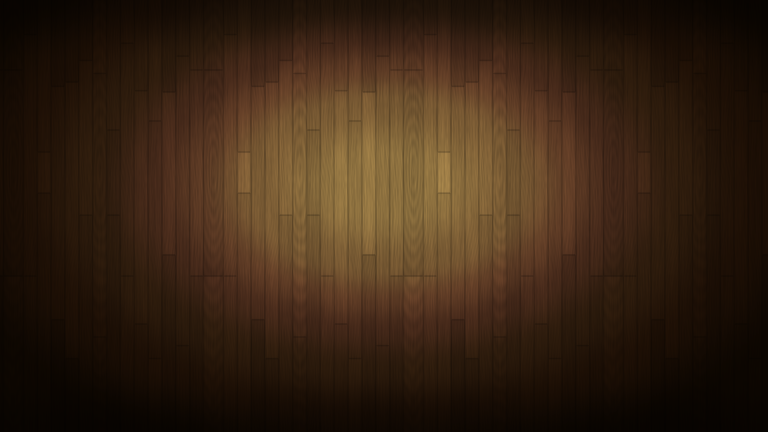
Write a Shadertoy shader that draws this texture.

```glsl
// Dark parquet of upright wooden planks lit by a soft golden oval glow.

// Lengths are in canvas heights, measured from the canvas centre.
const vec2  GLOW_CENTRE  = vec2(0.002, 0.072);
const float GLOW_SQUASH  = 1.6;      // vertical falloff relative to horizontal
const float TILE_WIDTH   = 0.463;    // the floor pattern repeats sideways
const float TILE_START   = -0.2755;
const float PLANK_WIDTH  = 0.03206;
const float WIDE_EXTRA   = 0.0141;   // added width of the one broad plank
const float WIDE_INDEX   = 10.0;
const float KNOT_HEIGHT  = 0.106;
const float SEAM_SHADE   = 0.20;
const float GRAIN_AMOUNT = 0.16;
const int   PLANK_COUNT  = 14;

// Lower and upper butt joint of each plank in the tile.
const vec2 JOINTS[PLANK_COUNT] = vec2[](
    vec2(-0.33, 0.31), vec2(0.002, 0.36), vec2(-0.28, 0.33), vec2(0.002, 0.199),
    vec2(-0.139, 0.40), vec2(-0.25, 0.29), vec2(-0.33, 0.22), vec2(-0.09, 0.287),
    vec2(-0.30, 0.37), vec2(-0.139, 0.338), vec2(-0.139, 0.338), vec2(-0.139, 0.42),
    vec2(0.053, 0.148), vec2(-0.24, 0.30));

// Brightness of the board between those joints.
const float TONES[PLANK_COUNT] = float[](
    1.03, 1.04, 1.0, 0.93, 0.98, 1.03, 0.97, 1.04, 0.96, 0.97, 0.92, 1.0, 1.12, 1.0);

float hash(vec2 p) {
    return fract(sin(dot(p, vec2(127.1, 311.7))) * 43758.5453);
}

float noise(vec2 p) {
    vec2 cell = floor(p);
    vec2 f = fract(p);
    f = f * f * (3.0 - 2.0 * f);
    float low = mix(hash(cell), hash(cell + vec2(1.0, 0.0)), f.x);
    float high = mix(hash(cell + vec2(0.0, 1.0)), hash(cell + vec2(1.0, 1.0)), f.x);
    return mix(low, high, f.y);
}

// Colour from the heart of the glow out to the corners.
vec3 glowColour(float r) {
    vec3 c = vec3(0.57, 0.455, 0.255);
    c = mix(c, vec3(0.47, 0.35, 0.20), smoothstep(0.10, 0.32, r));
    c = mix(c, vec3(0.38, 0.24, 0.15), smoothstep(0.30, 0.44, r));
    c = mix(c, vec3(0.28, 0.165, 0.105), smoothstep(0.41, 0.54, r));
    c = mix(c, vec3(0.18, 0.11, 0.05), smoothstep(0.51, 0.69, r));
    c = mix(c, vec3(0.115, 0.06, 0.02), smoothstep(0.66, 0.86, r));
    return mix(c, vec3(0.05, 0.025, 0.004), smoothstep(0.82, 1.08, r));
}

// Wood figure around zero; q.x is measured from the plank centre.
float woodGrain(vec2 q, float plank) {
    vec2 seed = vec2(plank * 17.0, plank * 5.0);
    float wobble = noise(q * vec2(60.0, 9.0) + seed);
    float fibre = noise(q * vec2(420.0, 14.0) + seed) - 0.5;
    float pores = noise(q * vec2(900.0, 70.0) + seed) - 0.5;

    // Oval rings in the figured planks, drifting streaks in the others.
    float figured = 1.0 - step(0.5, abs(mod(plank, 8.0) - 2.0));
    float oval = length(vec2(q.x, (q.y - KNOT_HEIGHT) * 0.17));
    float drift = q.x + 0.035 * noise(vec2(q.y * 5.0, plank * 3.7));
    float rings = sin(mix(drift, oval, figured) * 950.0 + wobble * 5.0);
    return fibre * 0.7 + pores * 0.45 + rings * mix(0.16, 0.28, figured);
}

float floorShade(vec2 p, float pixel) {
    // Fold into one tile and squeeze the broad plank to the common width.
    float x = mod(p.x - TILE_START, TILE_WIDTH);
    float wide = PLANK_WIDTH + WIDE_EXTRA;
    float intoWide = clamp(x - WIDE_INDEX * PLANK_WIDTH, 0.0, wide);
    float even = (x - intoWide * WIDE_EXTRA / wide) / PLANK_WIDTH;
    int index = clamp(int(floor(even)), 0, PLANK_COUNT - 1);
    float plank = float(index);
    float across = even - plank;
    float width = plank == WIDE_INDEX ? wide : PLANK_WIDTH;

    // Each plank is cut into three boards.
    vec2 joint = JOINTS[index];
    float lowerTone = mix(0.86, 1.02, hash(vec2(plank, 1.0)));
    float upperTone = mix(0.88, 1.04, hash(vec2(plank, 2.0)));
    float tone = mix(lowerTone, TONES[index], smoothstep(-pixel, pixel, p.y - joint.x));
    tone = mix(tone, upperTone, smoothstep(-pixel, pixel, p.y - joint.y));

    // Narrow shadows along the sides and at the butt joints.
    float side = min(across, 1.0 - across) * width;
    float end = min(abs(p.y - joint.x), abs(p.y - joint.y));
    float seam = 1.0 - smoothstep(0.0, 0.0012 + pixel, min(side, end));

    float grain = woodGrain(vec2((across - 0.5) * width, p.y), plank);
    return tone * (1.0 + GRAIN_AMOUNT * grain) * (1.0 - SEAM_SHADE * seam);
}

void mainImage(out vec4 fragColor, in vec2 fragCoord) {
    float pixel = 1.0 / iResolution.y;
    vec2 p = (fragCoord - 0.5 * iResolution.xy) * pixel;

    vec2 fromGlow = (p - GLOW_CENTRE) * vec2(1.0, GLOW_SQUASH);
    vec3 colour = glowColour(length(fromGlow)) * floorShade(p, pixel);

    // Extra shade towards the upper and lower borders.
    colour *= 1.0 - 0.32 * smoothstep(0.36, 0.5, abs(p.y));
    fragColor = vec4(colour, 1.0);
}
```
